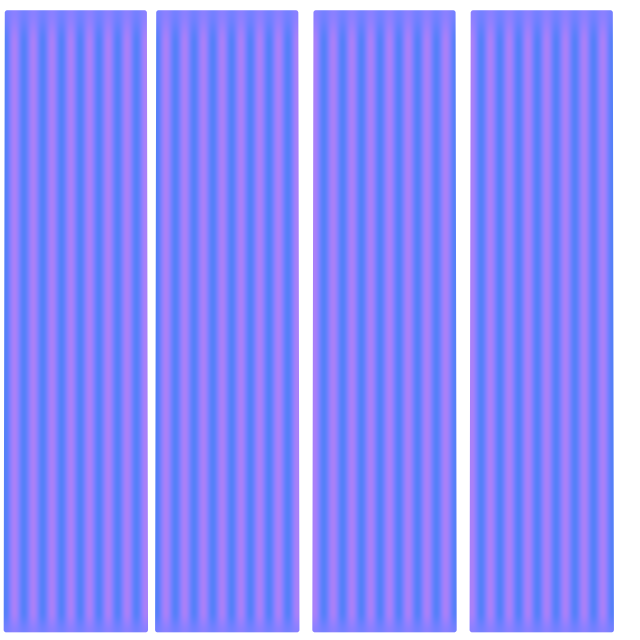
Give the GLSL for this texture map, as a WebGL 1 fragment shader.

```glsl
precision highp float;
// Normal map of four tall corrugated panels standing side by side on white.

uniform vec2 u_resolution;

float roundedBox(vec2 p, vec2 halfSize, float radius) {
    vec2 q = abs(p) - halfSize + radius;
    return length(max(q, 0.0)) + min(max(q.x, q.y), 0.0) - radius;
}

// Surface normal of the ridges, packed into a colour
vec3 ridgeColor(float x, float amplitude) {
    float slope = 0.33 * amplitude * cos(6.2832 * x / 0.0293);
    vec3 normal = vec3(slope, 0.0, sqrt(1.0 - slope * slope));
    return 0.5 + 0.5 * normal;
}

void main() {
    vec2 uv = gl_FragCoord.xy / u_resolution;
    float pixel = 1.0 / min(u_resolution.x, u_resolution.y);

    // Ridges flatten towards both ends of a panel
    float fade = smoothstep(0.012, 0.045, uv.y)
               * (1.0 - smoothstep(0.93, 0.984, uv.y));
    float amplitude = mix(0.25, 1.0, fade);

    // Panels widen very slightly towards the bottom
    float halfWidth = mix(0.1128, 0.1110, uv.y);

    vec3 color = vec3(1.0);
    for (int i = 0; i < 4; i++) {
        float index = float(i);

        // The first panel stands a little closer to its neighbour
        float center = 0.1094 + 0.2457 * index + 0.0091 * (1.0 - step(0.5, index));
        vec2 p = uv - vec2(center, 0.498);

        // The right pair carries its ridges half a wave further along
        float shift = mix(-0.0078, 0.0078, step(1.5, index));

        float d = roundedBox(p, vec2(halfWidth, 0.486), 0.004);
        float coverage = clamp(0.5 - d / pixel, 0.0, 1.0);
        color = mix(color, ridgeColor(p.x - shift, amplitude), coverage);
    }

    gl_FragColor = vec4(color, 1.0);
}
```
